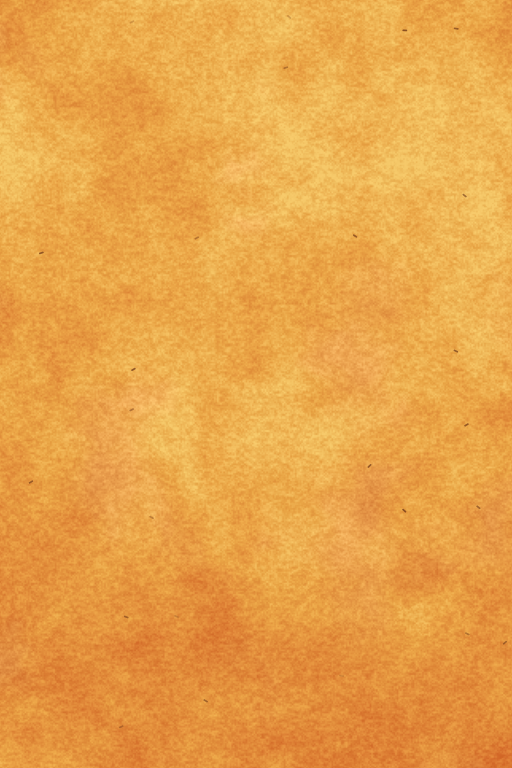
This texture is drawn by a Shadertoy shader. Its source:

```glsl
// Aged amber paper: cloudy golden stains, deeper orange towards the foot, fine fibrous grain.

#define CLOUD_SCALE 5.0
#define CLOUD_AMOUNT 0.25
#define MOTTLE_SCALE 24.0
#define MOTTLE_AMOUNT 0.17
#define GRAIN_SCALE 230.0
#define GRAIN_AMOUNT 0.11
#define STAIN_AMOUNT 0.06
#define BLUSH_AMOUNT 0.40
#define SPECK_CELLS 14.0
#define SPECK_CHANCE 0.12

const vec3 RUST  = vec3(0.84, 0.42, 0.17);
const vec3 AMBER = vec3(0.92, 0.65, 0.275);
const vec3 STRAW = vec3(0.95, 0.76, 0.385);
const vec3 BLUSH = vec3(0.92, 0.61, 0.36);
const vec3 INK   = vec3(0.42, 0.20, 0.08);

float hash(vec2 p) {
    vec3 q = fract(vec3(p.xyx) * 0.1031);
    q += dot(q, q.yzx + 33.33);
    return fract((q.x + q.y) * q.z);
}

float noise(vec2 p) {
    vec2 cell = floor(p), f = fract(p);
    f = f * f * (3.0 - 2.0 * f);
    float low  = mix(hash(cell), hash(cell + vec2(1, 0)), f.x);
    float high = mix(hash(cell + vec2(0, 1)), hash(cell + vec2(1, 1)), f.x);
    return mix(low, high, f.y);
}

// Rotated octaves, centred on zero
float fbm(vec2 p) {
    const mat2 turn = mat2(0.8, 0.6, -0.6, 0.8);
    float sum = 0.0, weight = 0.5;
    for (int i = 0; i < 5; i++) {
        sum += weight * (noise(p) - 0.5);
        p = turn * p * 2.03 + 17.3;
        weight *= 0.55;
    }
    return sum;
}

// Sparse short fibres, mostly lying flat
float specks(vec2 p) {
    vec2 cell = floor(p * SPECK_CELLS);
    float present = step(hash(cell + 71.0), SPECK_CHANCE);
    vec2 centre = 0.2 + 0.6 * vec2(hash(cell + 11.0), hash(cell + 37.0));
    vec2 d = p - (cell + centre) / SPECK_CELLS;
    float angle = 1.6 * (hash(cell + 53.0) - 0.5);
    d = mat2(cos(angle), -sin(angle), sin(angle), cos(angle)) * d;
    d.x -= clamp(d.x, -0.002, 0.002);
    float strength = mix(0.2, 0.8, hash(cell + 91.0));
    return present * strength * (1.0 - smoothstep(0.0003, 0.0019, length(d)));
}

void mainImage(out vec4 fragColor, in vec2 fragCoord) {
    vec2 p = fragCoord / iResolution.y;
    float across = fragCoord.x / iResolution.x;

    // Overall light: bright upper middle, darker foot and right edge
    float tone = mix(0.535, 0.69, smoothstep(-0.08, 0.58, p.y));
    tone -= 0.018 * smoothstep(0.7, 1.0, p.y);
    tone -= 0.035 * smoothstep(0.65, 1.05, across);

    // Clouds and mottling
    vec2 warp = vec2(fbm(p * 6.0 + 3.0), fbm(p * 6.0 + 41.0));
    vec2 q = p + 0.09 * warp;
    tone += CLOUD_AMOUNT * fbm(q * CLOUD_SCALE + 8.0);
    tone += MOTTLE_AMOUNT * fbm(q * MOTTLE_SCALE + 60.0);

    // Soft rusty stains, rarer near the top
    float stain = smoothstep(0.08, 0.32, fbm(q * vec2(5.5, 8.0) + 25.0));
    tone -= STAIN_AMOUNT * stain * (1.0 - 0.7 * smoothstep(0.5, 0.9, p.y));

    // Paper grain, slightly drawn out sideways
    float coarse = noise(p * GRAIN_SCALE * vec2(0.8, 1.2)) - 0.5;
    float fine = noise(p * GRAIN_SCALE * 2.1 + 130.0) - 0.5;
    float grain = GRAIN_AMOUNT * (0.65 * coarse + 0.6 * fine);
    tone += grain;

    // Tone to pigment
    vec3 color = mix(RUST, AMBER, smoothstep(0.0, 1.0, 0.15 + 0.7 * (tone - 0.42) / 0.23));
    color = mix(RUST, AMBER, clamp((tone - 0.42) / 0.23, 0.0, 1.0));
    color = mix(color, STRAW, clamp((tone - 0.65) / 0.11, 0.0, 1.15));

    // Faded pinkish patches and grain brightness
    float blush = smoothstep(0.02, 0.3, fbm(q * 6.5 + 90.0));
    color = mix(color, BLUSH + (tone - 0.63) * 0.7, BLUSH_AMOUNT * blush);
    color += 0.35 * grain;

    color = mix(color, INK, specks(p));
    fragColor = vec4(clamp(color, 0.0, 1.0), 1.0);
}
```
